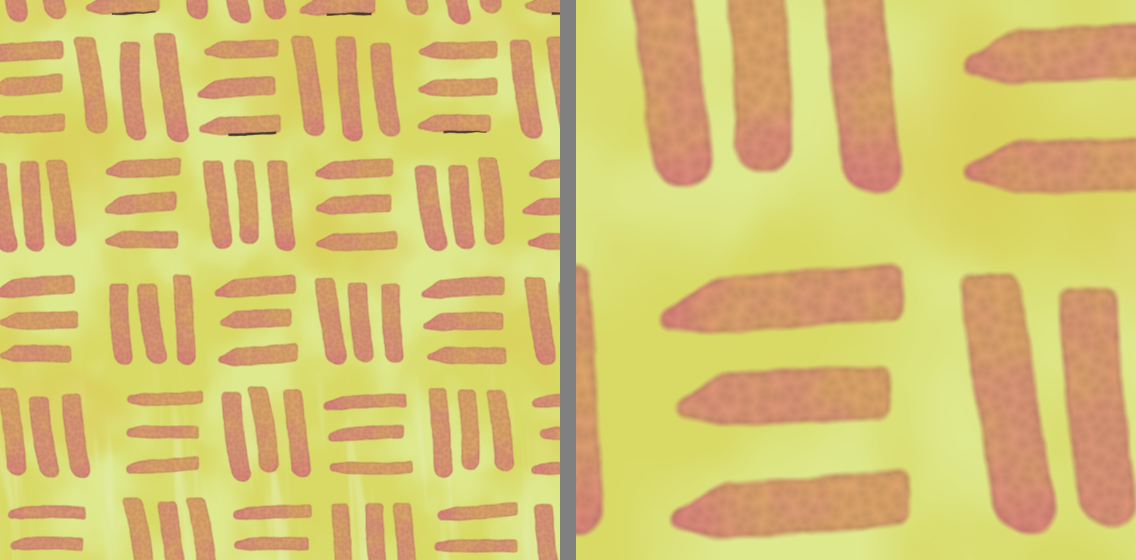
Left, the full canvas; right, a detail of the centre.
Write a WebGL 1 fragment shader that draws this pattern.

```glsl
precision highp float;
// Checkered basket weave of three-bar brush marks, coral ink on a yellow wash.

uniform vec2 u_resolution;

#define YELLOW vec3(0.85, 0.855, 0.40)
#define PALE vec3(0.87, 0.91, 0.55)
#define GOLD vec3(0.86, 0.80, 0.34)
#define ORANGE vec3(0.825, 0.605, 0.395)
#define CORAL vec3(0.82, 0.55, 0.44)
#define PINK vec3(0.83, 0.44, 0.48)
#define INK vec3(0.20, 0.15, 0.12)
#define COLUMN_PITCH 0.193
#define ROW_PITCH 0.212
#define JITTER 0.006
#define SOFT 0.0024

float hash(vec2 p) {
  return fract(sin(dot(p, vec2(127.1, 311.7))) * 4375.85);
}

// Layered, rotated sines, roughly -1 to 1
float waves(vec2 p) {
  float sum = 0.0, amp = 0.55;
  for (int i = 0; i < 4; i++) {
    sum += amp * sin(p.x + 1.3 * sin(p.y)) * cos(p.y + 0.8 * sin(p.x));
    p = mat2(1.3, 1.1, -1.1, 1.3) * p + 2.7;
    amp *= 0.6;
  }
  return sum;
}

// Cellular noise: distance to the nearest scattered point
float cells(vec2 p) {
  vec2 base = floor(p);
  float nearest = 1.0;
  for (int y = -1; y <= 1; y++) {
    for (int x = -1; x <= 1; x++) {
      vec2 cell = base + vec2(x, y);
      vec2 seed = cell + vec2(hash(cell), hash(cell + 41.3));
      nearest = min(nearest, length(p - seed));
    }
  }
  return nearest;
}

// Bar along x with a blunt start and a round or tapered tip at +x
float barDistance(vec2 q, vec2 size, float taper) {
  float tip = smoothstep(0.5, 1.0, q.x / size.x);
  q.y -= 0.4 * taper * size.y * tip;
  size.y *= 1.0 - taper * tip;
  float radius = size.y * mix(0.45, 0.95, step(0.0, q.x));
  vec2 e = abs(q) - size + radius;
  return length(max(e, 0.0)) + min(max(e.x, e.y), 0.0) - radius;
}

// Yellow wash with golden pools and pale brush streaks
vec3 paper(vec2 p) {
  float wash = waves(p * vec2(9.0, 8.0) + 1.7);
  vec3 color = mix(YELLOW, PALE, smoothstep(-0.35, 0.45, wash + 0.15 * waves(p * 31.0)));
  float pool = waves(p * vec2(6.0, 7.0) + 5.1) + 0.35 * (1.0 - p.y);
  color = mix(color, GOLD, 0.6 * smoothstep(0.25, 0.8, pool));
  float streak = smoothstep(0.25, 0.8, waves(vec2(p.x * 42.0 - p.y * 3.0, p.y * 4.0)));
  return mix(color, vec3(0.89, 0.93, 0.68), 0.6 * streak * smoothstep(0.6, 0.85, p.y));
}

// Centre of a group of bars; rows drift right and tighten going down
vec2 groupCenter(float row, float col) {
  float x = 0.042 + 0.021 * row + (COLUMN_PITCH - 0.003 * row) * col;
  x -= 0.009 * max(row, 0.0) * max(1.0 - col, 0.0);
  return vec2(x, 0.156 + ROW_PITCH * row - 0.002 * row * row);
}

void main() {
  vec2 p = gl_FragCoord.xy / u_resolution;
  p.y = 1.0 - p.y;
  vec3 color = paper(p);
  float grain = cells(p * 130.0) - 0.45;
  float blot = waves(p * 38.0);
  vec2 wobble = 0.0011 * vec2(waves(p * 75.0), waves(p.yx * 80.0 + 4.0));

  for (int j = -1; j <= 4; j++) {
    for (int i = -1; i <= 5; i++) {
      float row = float(j), col = float(i);
      float flat_ = mod(row + col + 2.0, 2.0) < 0.5 ? 1.0 : 0.0;
      float topRows = step(row, 0.5), lowRows = step(2.5, row);
      vec2 local = p - groupCenter(row, col) + wobble;
      if (max(abs(local.x), abs(local.y)) > 0.15) continue;
      // Rotate so x runs toward the tip: down if upright, left if flat
      vec2 q = flat_ > 0.5 ? vec2(-local.x, local.y) : local.yx;
      float gap = mix(0.056 + 0.012 * topRows, 0.066 - 0.002 * row, flat_);
      vec2 size = mix(vec2(0.075 + 0.016 * topRows, 0.0185 - 0.0005 * row),
                      vec2(0.069, 0.0160 - 0.0042 * lowRows), flat_);
      for (int k = -1; k <= 1; k++) {
        vec2 id = vec2(row * 7.0 + float(k), col * 5.0 + 3.0);
        float a = hash(id) - 0.5, b = hash(id + 17.0) - 0.5, c = hash(id + 53.0) - 0.5;
        vec2 s = q - vec2(2.4 * a * JITTER, float(k) * gap + b * JITTER);
        s.y -= s.x * (mix(0.11, 0.035, flat_) + 0.12 * c) + 1.6 * a * s.x * s.x;
        vec2 bar = size * vec2(1.0 + 0.16 * b, 1.0 + 0.14 * c);
        float d = barDistance(s, bar, flat_ * (0.65 - 0.3 * lowRows));

        // Ink pools toward the tip and along the rim
        vec3 ink = mix(ORANGE, CORAL, smoothstep(-0.6, 0.6, blot + 1.2 * a + 0.4 * s.x / bar.x));
        float tip = smoothstep(0.35, 0.95, s.x / bar.x);
        ink = mix(ink, PINK, tip * (0.3 + 0.5 * b + 0.2 * blot));
        ink *= 1.0 + 0.10 * grain - 0.05 * smoothstep(-0.005, -0.001, d);
        color = mix(color, ink, 0.97 * smoothstep(SOFT, -SOFT, d));

        // Dry dark line under the lowest flat bar of the top rows
        float worn = flat_ * topRows * step(0.5, col) * step(0.5, float(k));
        float line = abs(s.y - bar.y) - 0.0012 - 0.0012 * blot;
        float span = abs(s.x + 0.3 * bar.x) - 0.58 * bar.x;
        color = mix(color, INK, 0.85 * worn * smoothstep(SOFT, -0.001, max(line, span)));
      }
    }
  }
  gl_FragColor = vec4(color, 1.0);
}
```
